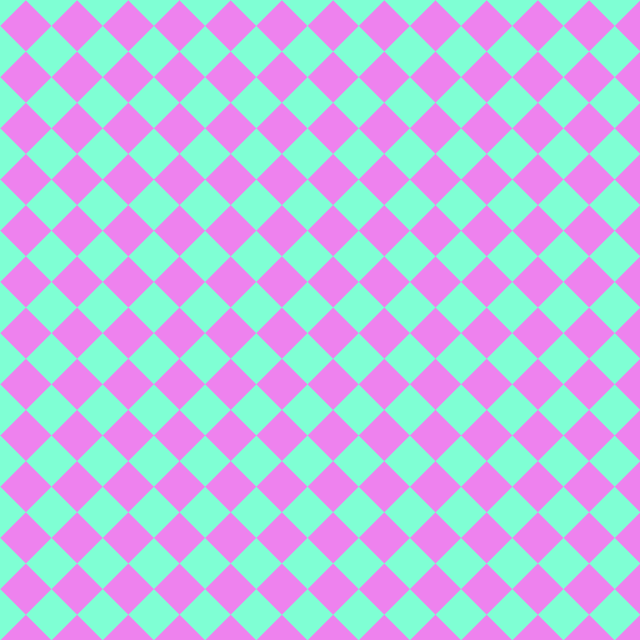
This pattern is drawn by a three.js fragment shader. Its source:

```glsl
varying vec2 vUv;

// Signed distance to a diamond that touches all four sides of a unit cell
float diamondDistance(vec2 cell) {
  vec2 q = abs(cell);
  return (q.x + q.y - 0.5) * 0.70711;
}

void main() {
  // Repeats counted from the upper left, with half a cell left over
  vec2 grid = vec2(vUv.x, 1.0 - vUv.y) * 12.5 - 0.006;
  float edge = diamondDistance(fract(grid) - 0.5);

  // Edge softened over one screen pixel
  float pixel = max(fwidth(grid.x), 0.0001);
  float diamond = clamp(0.5 - edge / pixel, 0.0, 1.0);

  vec3 aquamarine = vec3(0.498, 1.0, 0.831);
  vec3 violet = vec3(0.933, 0.510, 0.933);
  gl_FragColor = vec4(mix(aquamarine, violet, diamond), 1.0);
}
```
